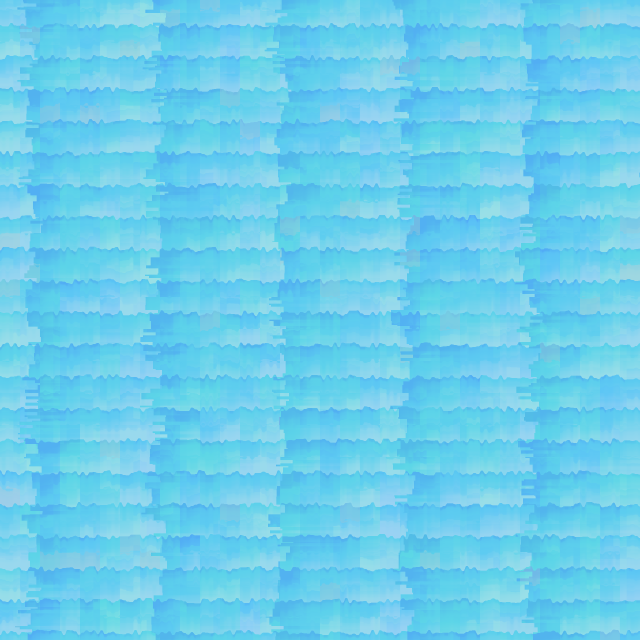
Write a Shadertoy shader that draws this pattern.

```glsl
const vec2 REPEATS = vec2(5.14, 20.04);   // columns, rows
const vec2 SHIFT = vec2(0.25, 0.235);     // phase of the first column and row
const float TEETH = 170.0;                // ragged teeth along a row seam
const float TOOTH_DEPTH = 0.17;           // in rows
const float STRIPS = 10.0;                // comb strips per row at column seams
const float SEAM_WANDER = 0.11;           // in columns
const float COMB_REACH = 0.10;            // in columns
const float PATCHES = 32.0;               // patches across the canvas
const int SAMPLES = 3;                    // antialiasing grid side

const vec3 DEEP = vec3(0.32, 0.71, 0.93);
const vec3 CYAN = vec3(0.36, 0.81, 0.93);
const vec3 PALE = vec3(0.60, 0.85, 0.93);
const vec3 SAND = vec3(0.66, 0.78, 0.84);
const vec3 TEAL_SWING = vec3(0.00, 0.028, -0.025);

float hash(vec2 p) {
    vec3 q = fract(vec3(p.xyx) * vec3(0.1031, 0.1030, 0.0973));
    q += dot(q, q.yzx + 33.33);
    return fract((q.x + q.y) * q.z);
}

float signedHash(vec2 p) {
    return 2.0 * hash(p) - 1.0;
}

// Smooth noise along x, independent for every seam
float toothNoise(float x, float seam) {
    float cell = floor(x);
    float blend = smoothstep(0.15, 0.85, fract(x));
    return mix(signedHash(vec2(cell, seam + 71.0)),
               signedHash(vec2(cell + 1.0, seam + 71.0)), blend);
}

// Leftward or rightward push of a column seam at a given height
float seamOffset(float v, float seam) {
    float block = floor(v * 1.7 + 5.0 * hash(vec2(seam, 3.0)));
    float strip = floor(v * STRIPS);
    float wander = signedHash(vec2(block, seam + 17.0));
    float small = signedHash(vec2(floor(v * 4.0), seam + 29.0));
    float combed = step(0.55, hash(vec2(floor(v * 2.0), seam + 41.0)));
    float comb = step(0.5, hash(vec2(strip, seam + 53.0)));
    return 0.5 * SEAM_WANDER * wander + 0.018 * small
         + COMB_REACH * combed * (comb - 0.4);
}

vec3 weave(vec2 uv) {
    vec2 grid = uv * REPEATS - SHIFT;

    // Column with a stepped left seam
    float nearSeam = floor(grid.x + 0.5);
    float x = grid.x + seamOffset(grid.y + 40.0, nearSeam + 5.0);
    float column = floor(x);
    float across = x - column;

    // Row with a toothed top seam
    float nearRow = floor(grid.y + 0.5);
    float tooth = toothNoise(uv.x * TEETH, nearRow);
    float y = grid.y + 0.5 * TOOTH_DEPTH * tooth;
    float row = floor(y);
    float depth = 1.0 - (y - row);

    // Layered rectangular patches
    float key = 37.0 * (column + 3.0);
    float px = floor(uv.x * PATCHES);
    float broad = signedHash(vec2(floor(px * 0.5) + key, row + 9.0));
    float half_ = signedHash(vec2(px + key, row * 2.0 + floor(depth * 2.0) + 90.0));
    float fine = signedHash(vec2(floor(uv.x * PATCHES * 1.5) + key,
                                 row * 3.0 + floor(depth * 3.0) + 190.0));
    float streak = signedHash(vec2(px + key, floor(grid.y * STRIPS) + 400.0));

    // Shade rises down each row and to the right of each column
    float shade = 0.02 + 0.48 * depth + 0.46 * pow(across, 0.65);
    shade -= 0.08 * (1.0 - smoothstep(0.10, 0.24, across));
    shade += 0.07 * broad + 0.09 * half_ + 0.05 * fine + 0.02 * streak;

    // Dark dabs under the row seam
    float dab = step(0.6, hash(vec2(floor(uv.x * TEETH), row + 601.0)));
    shade -= (0.06 + 0.12 * dab) * (1.0 - smoothstep(0.05, 0.13, depth));
    shade = clamp(shade, 0.0, 1.0);

    vec3 color = mix(DEEP, CYAN, smoothstep(0.0, 0.45, shade));
    color = mix(color, PALE, smoothstep(0.4, 1.0, shade));

    // Hue drift between blue and teal, with rare sandy patches
    float hue = 0.6 * signedHash(vec2(px + key, row + 700.0))
              + 0.5 * signedHash(vec2(floor(px / 3.0) + key, row + 800.0))
              + 0.3 * fine;
    color += TEAL_SWING * hue;
    float sandy = step(0.975, hash(vec2(px + key, row * 2.0 + floor(depth * 2.0) + 900.0)));
    return mix(color, SAND, 0.35 * sandy);
}

void mainImage(out vec4 fragColor, in vec2 fragCoord) {
    vec3 sum = vec3(0.0);
    for (int j = 0; j < SAMPLES; j++) {
        for (int i = 0; i < SAMPLES; i++) {
            vec2 jitter = (vec2(i, j) + 0.5) / float(SAMPLES) - 0.5;
            sum += weave((fragCoord + jitter) / iResolution.xy);
        }
    }
    fragColor = vec4(sum / float(SAMPLES * SAMPLES), 1.0);
}
```
